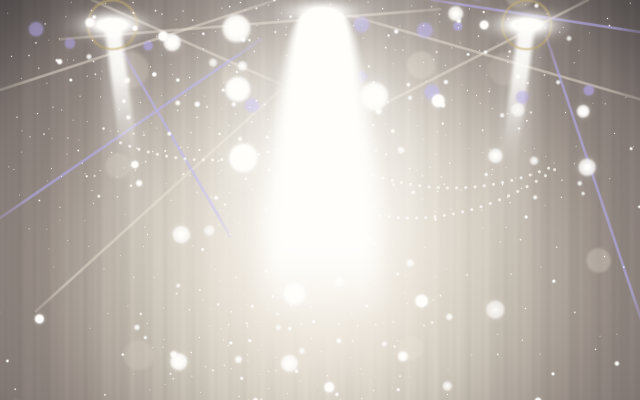
Write a Shadertoy shader that draws this background.

```glsl
const vec3 WHITE = vec3(1.0, 0.995, 0.985);
const vec3 CREAM = vec3(0.91, 0.875, 0.82);
const vec3 SAND = vec3(0.78, 0.75, 0.70);
const vec3 TAUPE = vec3(0.53, 0.49, 0.47);
const vec3 SHADOW = vec3(0.31, 0.29, 0.29);
const vec3 LILAC = vec3(0.70, 0.66, 0.92);
const vec3 GOLD = vec3(0.76, 0.67, 0.42);
const vec2 STAGE = vec2(0.806, 0.34);      // centre of the backdrop light
const vec2 MAIN_LAMP = vec2(0.806, 0.968);
const vec2 LEFT_LAMP = vec2(0.281, 0.938);
const vec2 RIGHT_LAMP = vec2(1.317, 0.938);
const float LASER_WIDTH = 0.0055;

// Laser end points: the first WHITE_LASERS are white, the rest lilac
const int LASERS = 10;
const int WHITE_LASERS = 6;
const vec4 LASER[LASERS] = vec4[LASERS](
    vec4(0.00, 0.775, 0.69, 1.00), vec4(0.23, 1.00, 0.70, 0.79),
    vec4(0.09, 0.222, 0.70, 0.775), vec4(0.91, 0.715, 1.47, 1.00),
    vec4(0.87, 0.963, 1.60, 0.752), vec4(0.15, 0.902, 1.10, 0.977),
    vec4(0.00, 0.455, 0.65, 0.90), vec4(0.31, 0.865, 0.575, 0.41),
    vec4(1.365, 0.91, 1.61, 0.18), vec4(1.08, 1.00, 1.60, 0.92));

vec3 hash3(vec2 cell) {
    vec3 q = vec3(dot(cell, vec2(127.1, 311.7)),
                  dot(cell, vec2(269.5, 183.3)),
                  dot(cell, vec2(419.2, 371.9)));
    return fract(sin(q) * 43758.54);
}

// Likelihood of a light at a place: dense aloft and along the middle
float crowd(vec2 p) {
    float dx = abs(p.x - STAGE.x);
    float aloft = smoothstep(0.4, 0.7, p.y) * (1.0 - smoothstep(0.45, 0.9, dx));
    float middle = 1.0 - smoothstep(0.1, 0.5, dx);
    return 0.15 + 0.85 * max(aloft, middle);
}

// One jittered disc per cell; x is the disc, y its halo
vec2 bokeh(vec2 p, float size, float rMin, float rMax, float density, float seed) {
    vec2 cell = floor(p / size);
    vec3 h = hash3(cell + seed);
    vec3 k = hash3(cell + seed + 57.0);
    float r = mix(rMin, rMax, k.x * k.x);
    vec2 room = vec2(max(size - 4.0 * r, 0.0));
    vec2 centre = (cell + 0.5) * size + (h.xy - 0.5) * room;
    float d = length(p - centre);
    float edge = 0.12 * r + 1.0 / iResolution.y;
    float shown = step(h.z, density * crowd(centre)) * (0.6 + 0.4 * k.y);
    float halo = max(1.0 - d / (2.0 * r), 0.0);
    return shown * vec2(1.0 - smoothstep(r - edge, r + edge, d), halo * halo);
}

float laser(vec2 p, vec4 ends) {
    vec2 along = ends.zw - ends.xy;
    vec2 rel = p - ends.xy;
    float t = clamp(dot(rel, along) / dot(along, along), 0.0, 1.0);
    float d = length(rel - along * t);
    float fade = smoothstep(0.0, 0.15, t) * smoothstep(1.0, 0.85, t);
    return (1.0 - smoothstep(0.2, 1.0, d / LASER_WIDTH)) * mix(0.5, 1.0, fade);
}

vec3 backdrop(vec2 p) {
    float d = length((p - STAGE) / vec2(0.85, 0.80));
    vec3 col = mix(CREAM, SAND, smoothstep(0.1, 0.60, d));
    col = mix(col, TAUPE, smoothstep(0.45, 1.0, d));
    col = mix(col, SHADOW, smoothstep(0.93, 1.3, d));
    // Curtain folds
    float folds = sin(p.x * 83.0 + 2.0 * sin(p.x * 17.0))
                + 0.7 * sin(p.x * 191.0 + 1.3) + 0.5 * sin(p.x * 347.0);
    return col * (1.0 + 0.016 * folds * smoothstep(0.1, 0.6, d));
}

// Side lamp with its narrow beam, ring and bulb; lean is the sideways drift
vec3 sideLamp(vec3 col, vec2 p, vec2 lamp, float lean) {
    vec2 q = p - lamp;
    float drop = max(-q.y, 0.0);
    float dx = abs(q.x - lean * drop);
    float below = smoothstep(0.0, -0.02, q.y);
    float core = (1.0 - smoothstep(0.012, 0.030, dx)) * smoothstep(0.36, 0.08, drop);
    float haze = exp(-pow(dx / (0.035 + 0.08 * drop), 2.0)) * smoothstep(0.75, 0.05, drop);
    col = mix(col, WHITE, below * (0.65 * core + 0.3 * haze));
    float ring = exp(-pow((length(q) - 0.061) / 0.0035, 2.0));
    col = mix(col, GOLD, 0.55 * ring);
    float bulb = length(q / vec2(0.052, 0.021));
    return mix(col, WHITE, clamp(exp(-bulb * bulb * 0.6) * 1.35, 0.0, 1.0));
}

vec3 mainBeam(vec3 col, vec2 p) {
    float dx = abs(p.x - MAIN_LAMP.x);
    float drop = clamp((MAIN_LAMP.y - p.y) / 0.5, 0.0, 1.0);
    float halfWidth = mix(0.055, 0.142, pow(drop, 0.65));
    float soft = mix(0.012, 0.045, drop);
    float fade = smoothstep(0.18, 0.40, p.y) * smoothstep(0.99, 0.965, p.y);
    float core = (1.0 - smoothstep(halfWidth - soft, halfWidth + soft, dx)) * fade;
    vec2 spread = (p - vec2(MAIN_LAMP.x, 0.52)) / vec2(0.30, 0.42);
    float glow = 0.85 * exp(-dot(spread, spread));
    float bulb = length((p - MAIN_LAMP) / vec2(0.072, 0.025));
    col = mix(col, WHITE, glow);
    return mix(col, WHITE, clamp(max(core, 1.3 * exp(-bulb * bulb)), 0.0, 1.0));
}

// Hanging string of dots, lowest at base
float garland(vec2 p, vec2 base, float curve, float reach) {
    float x = (floor((p.x - base.x) / 0.023) + 0.5) * 0.023;
    vec2 dotAt = base + vec2(x, curve * x * x);
    float shown = step(abs(x), reach);
    return shown * (1.0 - smoothstep(0.002, 0.0055, length(p - dotAt)));
}

void mainImage(out vec4 fragColor, in vec2 fragCoord) {
    vec2 p = fragCoord / iResolution.y;
    p.x += 0.8 - 0.5 * iResolution.x / iResolution.y;
    vec3 col = backdrop(p);

    // Pale, wide discs behind the beams
    col = mix(col, CREAM, 0.32 * bokeh(p, 0.23, 0.030, 0.050, 0.75, 3.0).x);
    for (int i = 0; i < LASERS; i++) {
        bool white = i < WHITE_LASERS;
        col = mix(col, white ? CREAM : LILAC, (white ? 0.5 : 0.65) * laser(p, LASER[i]));
    }
    col = sideLamp(col, p, LEFT_LAMP, 0.13);
    col = sideLamp(col, p, RIGHT_LAMP, -0.13);

    // Lilac lights near the top
    vec2 violet = bokeh(p, 0.14, 0.011, 0.020, 0.6, 19.0) * smoothstep(0.66, 0.74, p.y);
    col = mix(col, LILAC, 0.7 * violet.x + 0.3 * violet.y * (1.0 - violet.x));

    // Bright lights, from large and few to small and many
    for (int i = 0; i < 4; i++) {
        float s = exp2(-float(i) * 0.75);
        vec2 light = bokeh(p + 0.037 * float(i), 0.17 * s, 0.014 * s * s, 0.036 * s * s,
                           0.55, 31.0 + 13.0 * float(i));
        col = mix(col, WHITE, clamp(0.85 * light.x + 0.6 * light.y, 0.0, 1.0));
    }
    float dots = garland(p, vec2(1.13, 0.53), 0.85, 0.25)
               + garland(p, vec2(1.03, 0.455), 0.95, 0.36)
               + garland(p, vec2(0.52, 0.60), 0.9, 0.24);
    col = mix(col, WHITE, 0.75 * min(dots, 1.0));

    fragColor = vec4(mainBeam(col, p), 1.0);
}
```
